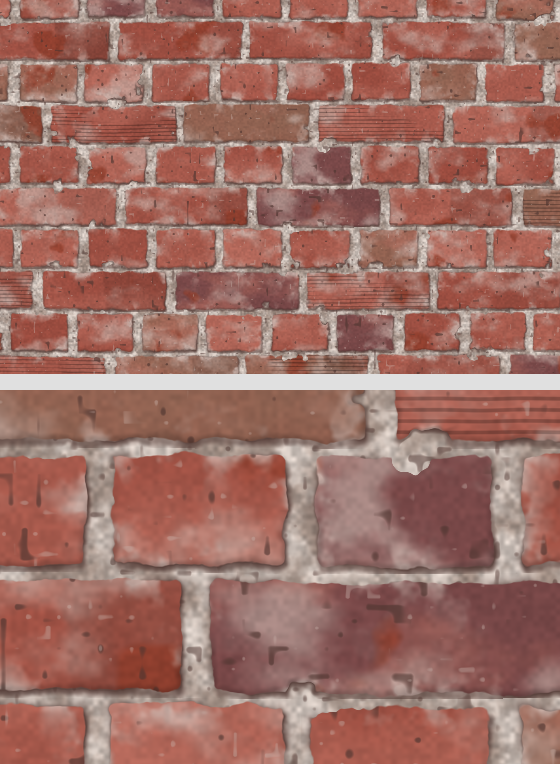
Top: the whole. Bottom: its middle third, enlarged.
Reproduce this texture procedurally as a Shadertoy shader.

```glsl
// Weathered red brick wall: courses of short headers alternate with courses of long
// stretchers in sandy mortar. Each brick is a noise-worn rounded box with its own
// hashed tone; layers of haze, pits, ribs and contact shadow give the wear.
const float COURSES = 8.98;        // courses in the canvas height
const float TOP_OFFSET = 0.518;    // part of the top course that is cut off
const float BRICK_HEIGHT = 0.875;  // in courses, as are all lengths below
const float JOINT_WIDTH = 0.215;
const float CORNER = 0.05;
const float EDGE_WEAR = 0.10;
const float RIBS = 11.0;           // scored lines per course height
const float BROWN_SHARE = 0.14;
const float PLUM_SHARE = 0.08;
const float RIBBED_SHARE = 0.25;

const vec3 RED = vec3(0.60, 0.295, 0.245);
const vec3 ROSE = vec3(0.72, 0.43, 0.375);
const vec3 BROWN = vec3(0.56, 0.40, 0.33);
const vec3 PLUM = vec3(0.47, 0.28, 0.28);
const vec3 RAW_CLAY = vec3(0.55, 0.23, 0.16);
const vec3 LIME = vec3(0.78, 0.70, 0.67);
const vec3 MORTAR_DARK = vec3(0.61, 0.54, 0.50);
const vec3 MORTAR_LIGHT = vec3(0.82, 0.775, 0.745);
const vec3 SHADOW = vec3(0.31, 0.21, 0.19);

// Each course: position of its first joint and spacing of its joints
const int BOND = 10;
const float FIRST_JOINT[BOND] = float[](0.35, 2.72, 0.33, 1.10, 0.35, 2.89, 0.40, 0.91, 0.17, 2.63);
const float SPACING[BOND] = float[](1.63, 3.17, 1.607, 3.22, 1.636, 3.18, 1.623, 3.175, 1.568, 3.163);

float hash(vec2 p) {
    vec3 a = fract(p.xyx * 0.1031);
    a += dot(a, a.yzx + 33.33);
    return fract((a.x + a.y) * a.z);
}

float noise(vec2 p) {
    vec2 i = floor(p), f = fract(p);
    f = f * f * (3.0 - 2.0 * f);
    return mix(mix(hash(i), hash(i + vec2(1, 0)), f.x),
               mix(hash(i + vec2(0, 1)), hash(i + vec2(1, 1)), f.x), f.y);
}

float fbm(vec2 p) {
    float sum = 0.0, gain = 0.533;
    for (int i = 0; i < 4; i++) {
        sum += gain * noise(p);
        p = mat2(1.6, 1.2, -1.2, 1.6) * p + 7.3;
        gain *= 0.5;
    }
    return sum;
}

float roundedBox(vec2 p, vec2 halfSize) {
    vec2 d = abs(p) - halfSize + CORNER;
    return length(max(d, 0.0)) + min(max(d.x, d.y), 0.0) - CORNER;
}

vec3 mortarColor(vec2 q) {
    vec3 color = mix(MORTAR_DARK, MORTAR_LIGHT, smoothstep(0.2, 0.75, fbm(q * 5.0)));
    color *= 0.86 + 0.28 * noise(q * 24.0);
    return mix(color, SHADOW, 0.5 * smoothstep(0.78, 0.95, noise(q * 13.0 + 40.0)));
}

vec3 brickColor(vec2 q, vec2 local, vec2 id, float depth, bool stretcher) {
    vec2 seed = q + 19.0 * vec2(hash(id + 11.0), hash(id + 23.0));
    float kind = hash(id + 37.0);
    // Fired tone, mottled; some stretchers change tone part of the way along
    vec3 color = mix(RED, ROSE, 0.75 * hash(id + 53.0));
    if (kind < PLUM_SHARE) color = PLUM;
    else if (kind > 1.0 - BROWN_SHARE) color = mix(BROWN, RED, 0.3 * fbm(seed * 2.0));
    color = mix(color, ROSE, 0.5 * smoothstep(0.4, 0.75, fbm(seed * vec2(0.9, 1.5))));
    float split = 1.6 * (hash(id + 61.0) - 0.5) + 0.12 * (noise(q * 4.0) - 0.5);
    if (stretcher) color *= 1.0 - 0.16 * hash(id + 67.0) * smoothstep(-0.04, 0.04, local.x - split);
    // Exposed clay, lime haze and smears close to the edge
    color = mix(color, RAW_CLAY, 0.75 * smoothstep(0.66, 0.74, fbm(seed * 1.1 + 70.0)));
    float haze = smoothstep(0.48, 0.8, fbm(seed * vec2(1.3, 1.9) + 31.0));
    float smear = smoothstep(0.55, 0.75, fbm(seed * 3.0 + 5.0)) * exp(-7.0 * depth);
    color = mix(color, LIME, min(0.6 * haze + 0.8 * smear, 0.85));
    // Scored ribs, grain, pits and pale specks
    if (stretcher && hash(id + 83.0) < RIBBED_SHARE) {
        float rib = smoothstep(0.1, 0.9, sin(6.2832 * RIBS * (local.y + 0.012 * noise(q * 3.0))));
        color *= 1.0 - 0.24 * rib * smoothstep(0.25, 0.55, noise(seed * vec2(1.0, 3.0)));
    }
    color *= 0.90 + 0.12 * noise(q * 22.0) + 0.08 * fbm(q * 6.0);
    color = mix(color, SHADOW, 0.65 * smoothstep(0.86, 0.97, noise(seed * 9.0)));
    return mix(color, LIME, 0.4 * smoothstep(0.88, 0.98, noise(seed * 12.0 + 90.0)));
}

void mainImage(out vec4 fragColor, in vec2 fragCoord) {
    // Wall space in course heights, y down, with gently uneven courses
    vec2 q = vec2(fragCoord.x, iResolution.y - fragCoord.y) / iResolution.y * COURSES;
    q.y += TOP_OFFSET + 0.07 * (noise(q * 0.4) - 0.5);
    float soft = COURSES / iResolution.y;
    // Find the brick and its slightly irregular size and place
    float row = floor(q.y);
    int course = int(mod(row, float(BOND)));
    float spacing = SPACING[course];
    float along = (q.x - FIRST_JOINT[course]) / spacing;
    vec2 id = vec2(floor(along) + 5.0, row + 3.0);
    vec2 local = (vec2(fract(along), fract(q.y)) - 0.5) * vec2(spacing, 1.0);
    local.x -= 0.07 * (hash(id) - 0.5);
    local.y -= 0.03 * (hash(id + 7.0) - 0.5) + 0.012 * local.x * (hash(id + 17.0) - 0.5);
    vec2 halfSize = 0.5 * vec2(spacing - JOINT_WIDTH - 0.05 * hash(id + 29.0), BRICK_HEIGHT);
    // Worn outline: ragged edge plus occasional larger chips
    float wear = EDGE_WEAR * (fbm(q * 4.5) - 0.5) + 0.16 * smoothstep(0.66, 0.85, fbm(q * 2.2 + 50.0));
    float dist = roundedBox(local, halfSize) + wear;
    float shadowDist = roundedBox(local - vec2(0.015, 0.045), halfSize) + wear;
    // Mortar with cast and contact shadow, then the brick face
    float shade = 0.5 * (1.0 - smoothstep(-0.02, 0.04, shadowDist));
    shade += 0.5 * exp(-35.0 * max(dist, 0.0)) * smoothstep(0.35, 0.7, noise(q * 3.5 + 12.0));
    vec3 mortar = mix(mortarColor(q), SHADOW, min(shade, 0.85));
    vec3 face = brickColor(q, local, id, max(-dist, 0.0), spacing > 2.0);
    face *= 1.0 - 0.18 * (1.0 - smoothstep(0.0, 0.06, -dist)) * smoothstep(-0.3, 0.4, local.y);
    fragColor = vec4(mix(mortar, face, 1.0 - smoothstep(-soft, soft, dist)), 1.0);
}
```
